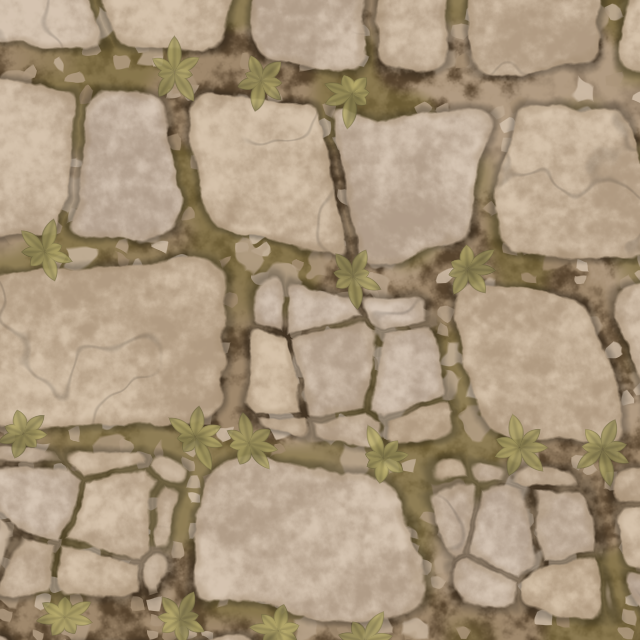
Write a Shadertoy shader that draws this texture.

```glsl
// Weathered pale flagstones laid in rough courses, with mossy soil joints, pebbles and weeds.
const float COURSE = 0.285;  // height of one course
const float PITCH = 0.34;    // mean stone width
const vec3 STONE_MID = vec3(0.69, 0.61, 0.525);
const vec3 STONE_PALE = vec3(0.835, 0.765, 0.685);
const vec3 SOIL_DARK = vec3(0.34, 0.265, 0.18);
const vec3 SOIL = vec3(0.62, 0.53, 0.42);
const vec3 SAND = vec3(0.73, 0.645, 0.55);
const vec3 MOSS = vec3(0.47, 0.415, 0.22);
const vec3 LEAF = vec3(0.63, 0.59, 0.37);

float hash(vec2 p) {
    return fract(sin(dot(p, vec2(127.1, 311.7))) * 43758.545);
}

float noise(vec2 p) {
    vec2 i = floor(p), f = fract(p);
    f = f * f * (3.0 - 2.0 * f);
    return mix(mix(hash(i), hash(i + vec2(1, 0)), f.x),
               mix(hash(i + vec2(0, 1)), hash(i + vec2(1, 1)), f.x), f.y);
}

float fbm(vec2 p) {
    float sum = 0.0, amp = 0.533;
    for (int i = 0; i < 4; i++) {
        sum += amp * noise(p);
        p = mat2(1.6, 1.2, -1.2, 1.6) * p + 7.3;
        amp *= 0.5;
    }
    return sum;
}

float smoothMin(float a, float b, float k) {
    float h = max(k - abs(a - b), 0.0) / k;
    return min(a, b) - h * h * k * 0.25;
}

// Irregular cells: x = distance inside the edge, y = cell id
vec2 cells(vec2 p) {
    float near = 9.0, next = 9.0, id = 0.0;
    for (int k = 0; k < 9; k++) {
        vec2 c = floor(p) + vec2(k % 3, k / 3) - 1.0;
        float d = length(c + 0.15 + 0.7 * vec2(hash(c), hash(c + 41.7)) - p);
        next = min(next, max(d, near));
        if (d < near) { near = d; id = hash(c + 9.2); }
    }
    return vec2((next - near) * 0.5, id);
}

// Signed distance to the slanted upright joint i of a course
float joint(vec2 p, float course, float i) {
    vec2 key = vec2(i, course);
    float tilt = (hash(key + 3.1) - 0.5) * 0.55;
    float x = (i + 0.6 * (hash(key) - 0.5)) * PITCH;
    return (p.x - x - tilt * (p.y - (course + 0.5) * COURSE)) * inversesqrt(1.0 + tilt * tilt);
}

// One stone, whole, split or broken up: x = distance inside, y = id
vec2 stone(vec2 p, float course, float i) {
    vec2 key = vec2(i, course);
    float id = hash(key + 17.3), kind = hash(key + 5.9);
    float left = joint(p, course, i), right = -joint(p, course, i + 1.0);
    float y = p.y - course * COURSE, across = 0.5 * (left - right);
    float lean = (hash(key + 8.4) - 0.5) * 0.14;
    float bottom = y - 0.019 - 0.018 * id - lean * across;
    float top = COURSE - y - 0.019 - 0.018 * kind + lean * across;
    float d = smoothMin(smoothMin(left, right, 0.05) - 0.017, smoothMin(bottom, top, 0.05), 0.05);
    if (kind < 0.17) {
        vec2 c = cells(p * 8.5);
        d = smoothMin(d, c.x / 8.5 - 0.004, 0.018);
        id = c.y;
    } else if (left + right > 0.3 && kind > 0.5) {
        float split = across + (id - 0.5) * (y - 0.5 * COURSE) + 0.08 * (kind - 0.75);
        d = smoothMin(d, abs(split) - 0.009, 0.025);
        id = fract(id + 0.37 * step(0.0, split));
    }
    return vec2(d, id);
}

// Growth along the bed joints: x = leaf cover, y = hollow depth
vec2 jointGrowth(vec2 p) {
    float bed = floor(p.y / COURSE + 0.5);
    vec2 cover = vec2(0);
    for (int k = -1; k <= 1; k++) {
        vec2 key = vec2(floor(p.x / 0.17) + float(k), bed);
        float kind = hash(key + 2.6);
        vec2 q = p - vec2((key.x + 0.2 + 0.6 * hash(key + 6.1)) * 0.17, bed * COURSE);
        if (kind > 0.9) cover.y = max(cover.y, 1.0 - smoothstep(0.018, 0.034, length(q)));
        if (kind > 0.5) continue;
        for (int n = 0; n < 7; n++) {
            float turn = float(n) * 0.9 + 5.0 * kind, size = 0.024 + 0.022 * hash(key + float(n));
            vec2 dir = vec2(cos(turn), 0.75 * sin(turn));
            float t = dot(q, dir) / size, b = abs(dot(q, vec2(-dir.y, dir.x)));
            float d = b - 0.032 * t * (1.0 - t);
            float vein = 0.7 + 0.3 * smoothstep(0.0, 0.004, b);
            cover.x = max(cover.x, vein * (1.0 - smoothstep(-0.002, 0.002, d)));
        }
    }
    return cover;
}

vec3 stoneColor(vec2 p, float id, float d) {
    vec2 q = p + id * 13.0;
    float relief = fbm(q * 24.0) - fbm(q * 24.0 + vec2(-0.25, 0.3));
    float tone = 0.5 + 0.9 * (fbm(q * 7.0) - 0.5) + 0.6 * (fbm(q * 75.0) - 0.5) + 0.7 * relief;
    vec3 col = mix(STONE_MID, STONE_PALE, smoothstep(0.05, 0.9, tone + 0.16 * (id - 0.5)));
    col += (fract(id * 7.0) - 0.5) * vec3(0.0, 0.015, 0.05);
    float crack = 1.0 - smoothstep(0.0, 0.012, abs(fbm(q * 4.0) - 0.5));
    col *= 1.0 - 0.13 * crack * smoothstep(0.5, 0.7, noise(q * 6.0));
    float rim = 1.0 - smoothstep(0.0, 0.014, d + 0.012 * (noise(p * 50.0) - 0.5));
    return mix(col, SOIL, 0.4 * rim);
}

vec3 soilColor(vec2 p, float d) {
    float grit = fbm(p * 42.0);
    vec3 col = mix(SOIL_DARK, SOIL, smoothstep(0.22, 0.68, grit));
    col = mix(col, SAND, 0.65 * smoothstep(0.5, 0.75, noise(p * 8.0) + 0.5 * (grit - 0.5)));
    col = mix(col, MOSS, 0.6 * smoothstep(0.4, 0.7, noise(p * 11.0 + 4.0)));
    for (int k = 0; k < 2; k++) {
        float scale = k == 0 ? 38.0 : 19.0;
        vec2 c = cells(p * scale + 0.3 * noise(p * 60.0));
        float pebble = smoothstep(0.08, 0.17, c.x) * step(0.8, c.y);
        col = mix(col, mix(SOIL, STONE_PALE, fract(c.y * 23.0)), 0.85 * pebble);
    }
    return col * mix(0.74, 1.0, smoothstep(0.0, 0.014, -d));
}

void mainImage(out vec4 fragColor, in vec2 fragCoord) {
    vec2 uv = fragCoord / iResolution.y;

    // Uneven courses and chipped outlines
    vec2 bent = uv + vec2(0.0, 0.05 * (noise(vec2(uv.x * 3.5, 2.0)) - 0.5) - 0.02);
    vec2 p = bent + 0.026 * (vec2(noise(uv * 10.0), noise(uv * 10.0 + 31.0)) - 0.5);
    p += 0.014 * (vec2(fbm(uv * 32.0), fbm(uv * 32.0 + 17.0)) - 0.5);

    float course = floor(p.y / COURSE);
    vec2 best = vec2(-1.0, 0.0);
    for (int k = -1; k <= 1; k++) {
        vec2 s = stone(p, course, floor(p.x / PITCH) + float(k));
        if (s.x > best.x) best = s;
    }

    float cover = smoothstep(-0.002, 0.003, best.x);
    vec2 growth = jointGrowth(bent);
    vec3 soil = mix(soilColor(uv, best.x), SOIL_DARK * 0.75, 0.85 * growth.y);
    vec3 col = mix(soil, stoneColor(uv, best.y, best.x), cover);
    vec3 leaf = LEAF * (0.8 + 0.4 * noise(uv * 45.0)) * (0.6 + 0.4 * growth.x);
    col = mix(col, leaf, 0.85 * smoothstep(0.0, 0.6, growth.x));
    fragColor = vec4(col, 1.0);
}
```
